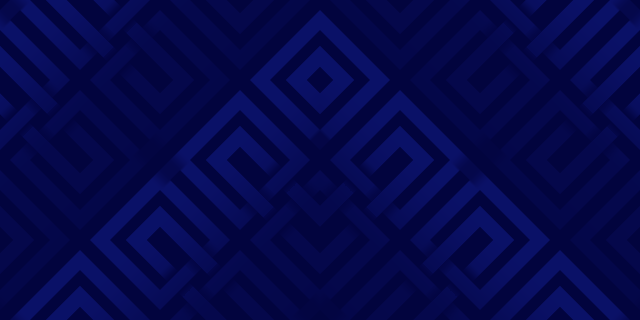
A Shadertoy shader for this background:

```glsl
#define DARK vec3(0.008, 0.014, 0.245)
#define LIGHT vec3(0.041, 0.066, 0.405)
#define INNER vec2(0.083, 0.214)
#define OUTER vec2(0.3125, 0.4375)
#define DIM_LEVEL 0.32
#define SHADOW_REACH 0.12

// Soft-edged band covering range.x to range.y
float band(float d, vec2 range, float edge) {
    return smoothstep(-edge, edge, d - range.x) * smoothstep(-edge, edge, range.y - d);
}

void mainImage(out vec4 fragColor, in vec2 fragCoord) {
    // Mirrored canvas, two units high, with y pointing down from the top
    vec2 p = 2.0 * (fragCoord - vec2(0.5 * iResolution.x, 0.0)) / iResolution.y;
    p = vec2(abs(p.x), 2.0 - p.y);
    float edge = 1.5 / iResolution.y;

    // Diagonal lattice; alternate rows face each other across a woven seam
    float along = p.x + p.y;
    float phase = mod(p.y - p.x, 2.0);
    float column = floor(along);
    float s = along - column - 0.5;
    float t = 0.5 - abs(phase - 1.0);
    float woven = step(1.0, along);

    // Closed outer rings and inner loops open toward the seam
    float square = max(abs(s), abs(t));
    float loopDistance = mix(square, max(abs(s), -t), woven);
    float outer = band(square, OUTER, edge);
    float inner = band(loopDistance, INNER, edge);

    // Strands alternate between passing over and under the outer ring
    float crossing = woven * smoothstep(0.28, 0.31, t);
    float over = step(0.0, s * (1.0 - phase) * (mod(column, 2.0) - 0.5));
    float beside = abs(abs(s) - 0.149) - 0.065;
    float beyond = abs(t - 0.375) - 0.0625;
    float ringShade = mix(0.3, 1.0, smoothstep(0.0, SHADOW_REACH, beside));
    float strandShade = smoothstep(-0.01, SHADOW_REACH, beyond);
    outer *= mix(1.0, ringShade, crossing * over);
    inner *= mix(1.0, strandShade, woven * (1.0 - over) * step(0.0, t));

    // Bridges join every second pair of outer corners and fade in the gap
    float joint = abs(mod(along, 2.0));
    joint = min(joint, 2.0 - joint) + 2.0 * step(along, 1.0);
    float bridge = band(-t, OUTER, edge) * step(joint, 0.0625);
    float corner = smoothstep(0.29, 0.32, -t);
    float jointShade = mix(0.3, 1.0, smoothstep(0.03, 0.2, joint));
    outer = max(outer, bridge) * mix(1.0, jointShade, corner);

    // Light falls from each row crest toward the dim row below
    float level = mix(1.0, DIM_LEVEL, smoothstep(0.3, 1.35, phase));
    level *= 1.0 - 0.2 * smoothstep(1.5, 2.0, phase);

    // Diamond shadow where the central bands meet
    float knot = p.x + abs(p.y - 0.885);
    level *= mix(0.3, 1.0, smoothstep(0.055, 0.095, knot));

    fragColor = vec4(mix(DARK, LIGHT, level * max(outer, inner)), 1.0);
}
```
